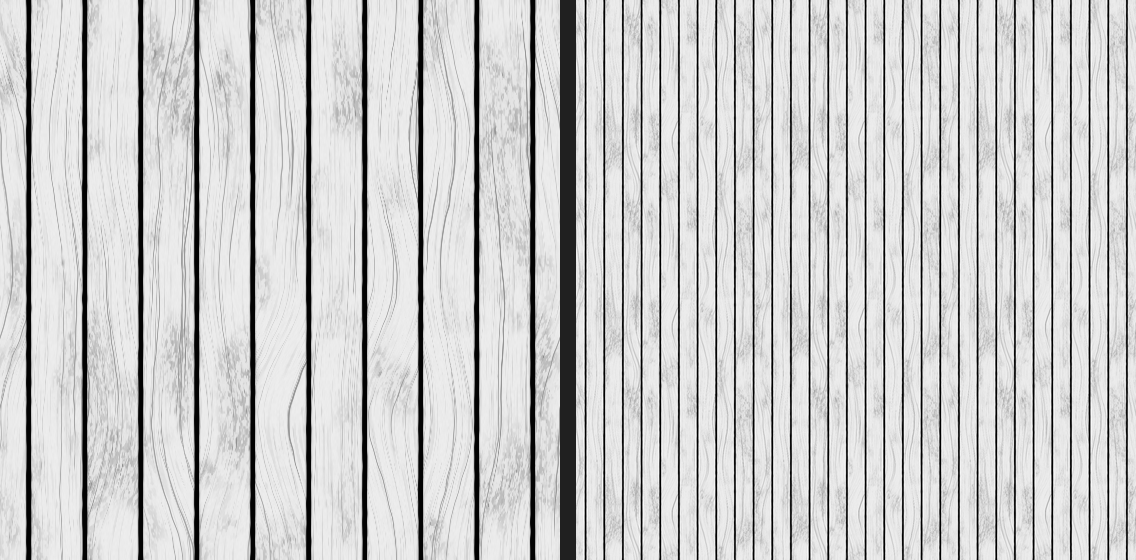
Left: one tile. Right: repeated 3 by 3.
Reproduce this texture procedurally as a Shadertoy shader.

```glsl
// Ten whitewashed vertical planks parted by narrow black gaps.
// Each plank bends its own grain coordinate; long cracks, fine streaks and
// speckled grey wear follow it. All noise wraps vertically, planks wrap across.

float hash(vec2 p) {
    return fract(sin(dot(p, vec2(12.9898, 78.233))) * 43758.5453);
}

// Value noise that repeats in y after a whole number of cells
float noise(vec2 p, float period) {
    vec2 cell = floor(p), f = fract(p);
    f = f * f * (3.0 - 2.0 * f);
    float y0 = mod(cell.y, period), y1 = mod(cell.y + 1.0, period);
    return mix(mix(hash(vec2(cell.x, y0)), hash(vec2(cell.x + 1.0, y0)), f.x),
               mix(hash(vec2(cell.x, y1)), hash(vec2(cell.x + 1.0, y1)), f.x), f.y);
}

// Noise on one plank: freq.x cells across it, freq.y cells along it
float plankNoise(vec2 p, vec2 freq, float seed) {
    return noise(p * freq + vec2(seed, 0.0), freq.y);
}

// Cracks and hairlines: x is the grain coordinate, y runs along the plank
float cracks(vec2 p, float plank, float px) {
    float ink = 0.0;
    for (int i = 0; i < 26; i++) {
        vec2 key = vec2(float(i) + 3.0, plank * 5.0 + 1.0);
        float weight = pow(hash(key), 3.0);
        float along = fract(p.y - hash(key + 11.3) + 0.5) - 0.5;
        float reach = mix(0.08, 0.48, hash(key + 23.7));
        float taper = 1.0 - smoothstep(0.3 * reach, reach, abs(along));

        float seed = float(i) * 7.0 + plank * 211.0;
        float center = mix(-0.9, 0.9, hash(key + 37.1))
            + 0.09 * (plankNoise(vec2(0.0, p.y), vec2(1.0, 9.0), seed) - 0.5)
            + 0.025 * (plankNoise(vec2(0.0, p.y), vec2(1.0, 41.0), seed + 3.0) - 0.5);
        float halfWidth = mix(0.003, 0.014, weight) * taper;
        float d = abs(p.x - center);
        float line = 1.0 - smoothstep(halfWidth - 0.5 * px, halfWidth + 0.6 * px, d);
        ink = max(ink, line * smoothstep(0.0, 0.35, taper) * mix(0.3, 0.85, weight));
    }
    return ink;
}

void mainImage(out vec4 fragColor, in vec2 fragCoord) {
    vec2 uv = fragCoord / iResolution.xy;
    float px = 10.0 / iResolution.x;
    float across = uv.x * 10.0 - 0.514;
    float plank = mod(floor(across), 10.0);
    float seed = plank * 37.0;
    vec2 p = vec2(fract(across), uv.y);

    // Grain that spreads and leans along the plank
    float spread = plankNoise(vec2(0.0, p.y), vec2(1.0, 3.0), seed + 5.0);
    float lean = plankNoise(vec2(0.0, p.y), vec2(1.0, 4.0), seed + 9.0) - 0.5;
    vec2 grain = vec2((p.x - 0.5) * (0.8 + 0.6 * spread) + 0.9 * lean, p.y);

    // Base paint with faint long streaks and fine tooth
    float streak = plankNoise(grain, vec2(38.0, 14.0), seed + 400.0);
    float tooth = plankNoise(grain, vec2(50.0, 170.0), seed + 900.0);
    float tone = 0.932 - 0.05 * smoothstep(0.6, 0.95, streak) - 0.02 * tooth;

    // Worn patches broken into speckles
    float patches = 0.65 * plankNoise(p, vec2(1.5, 6.0), seed + 1300.0)
                  + 0.35 * plankNoise(p, vec2(4.0, 19.0), seed + 1700.0);
    float wear = smoothstep(0.42, 0.78, patches + 0.16 * (hash(vec2(plank, 4.7)) - 0.5));
    float speckle = 0.55 * plankNoise(grain, vec2(20.0, 75.0), seed + 2100.0)
                  + 0.45 * plankNoise(grain, vec2(42.0, 190.0), seed + 2500.0);
    tone -= wear * (0.03 + 0.15 * smoothstep(0.38, 0.72, speckle));

    // Short scratches, denser where the paint has worn
    float scratch = plankNoise(grain, vec2(32.0, 30.0), seed + 2900.0);
    tone -= 0.12 * smoothstep(0.84, 0.97, scratch) * (0.5 + wear);

    tone = mix(tone, 0.52, cracks(grain, plank, px));

    // Slightly ragged black gap with a thin shaded rim
    float side = step(0.5, p.x);
    float edge = min(p.x, 1.0 - p.x);
    float ragged = plankNoise(vec2(0.0, p.y), vec2(1.0, 60.0), seed + 3300.0 + side * 9.0);
    float gap = 0.038 + 0.009 * ragged;
    tone *= 1.0 - 0.18 * (1.0 - smoothstep(gap, gap + 0.035, edge));
    tone = mix(0.008, tone, smoothstep(gap - 0.5 * px, gap + 0.5 * px, edge));

    fragColor = vec4(vec3(tone), 1.0);
}
```
